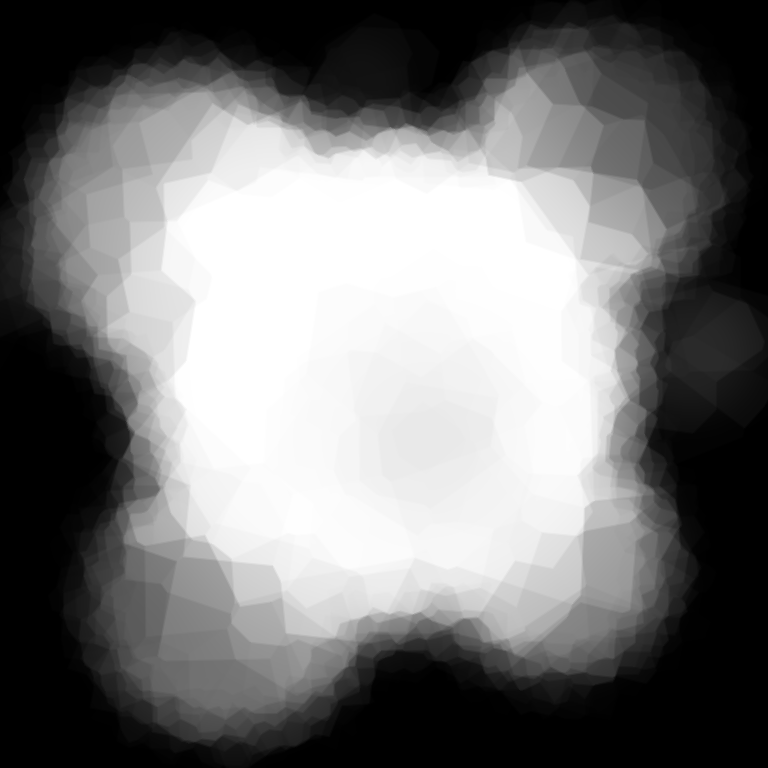
Write a Shadertoy shader that draws this background.

```glsl
// A pale four-lobed crystal cloud on black, built from translucent facets.
// Smooth light fields are sampled at the seeds of layered cellular noise:
// wide cells shade the body, small cells break up the dark rim.

const vec2 CORE_CENTRE = vec2(0.51, 0.525);
const vec2 HOLLOW_CENTRE = vec2(0.555, 0.43);

vec2 hash2(vec2 cell, float salt) {
    vec3 q = fract(vec3(cell.xyx + salt) * vec3(0.1031, 0.1030, 0.0973));
    q += dot(q, q.yzx + 33.33);
    return fract((q.xx + q.yz) * q.zy);
}

// 1 inside the inner radius, fading to 0 at the outer radius
float glow(vec2 p, vec2 centre, float inner, float outer) {
    return 1.0 - smoothstep(inner, outer, length(p - centre));
}

float circle(vec2 p, vec2 centre, float radius) {
    return length(p - centre) - radius;
}

float smoothUnion(float a, float b, float k) {
    float h = max(k - abs(a - b), 0.0) / k;
    return min(a, b) - h * h * k * 0.25;
}

// Signed distance to the four lobes joined by a central disc
float cloudDistance(vec2 p) {
    const float blend = 0.045;
    float d = circle(p, vec2(0.50, 0.505), 0.36);
    d = smoothUnion(d, circle(p, vec2(0.247, 0.707), 0.235), blend);
    d = smoothUnion(d, circle(p, vec2(0.768, 0.785), 0.200), blend);
    d = smoothUnion(d, circle(p, vec2(0.723, 0.271), 0.180), blend);
    return smoothUnion(d, circle(p, vec2(0.300, 0.225), 0.210), blend);
}

// x: rim coverage, y: body brightness, z: faint outer haze
vec3 lightFields(vec2 p) {
    float rim = 1.0 - smoothstep(-0.08, 0.02, cloudDistance(p));

    float body = 0.45 + 0.55 * glow(p, CORE_CENTRE, 0.25, 0.48);
    body += 0.13 * glow(p, vec2(0.22, 0.76), 0.06, 0.20);
    body -= 0.20 * glow(p, vec2(0.86, 0.85), 0.08, 0.21);
    body -= 0.10 * glow(p, vec2(0.15, 0.22), 0.05, 0.18);
    body = min(body, 1.0) - 0.09 * glow(p, HOLLOW_CENTRE, 0.01, 0.21);

    float haze = 0.20 * glow(p, vec2(0.90, 0.54), 0.03, 0.12);
    haze += 0.10 * glow(p, vec2(0.47, 0.89), 0.02, 0.09);
    haze += 0.10 * glow(p, vec2(0.02, 0.64), 0.02, 0.09);
    return vec3(rim, body, haze);
}

// Light fields held flat over each cell, blended across cell borders
vec3 facets(vec2 p, float scale, float salt, float pixel) {
    vec2 q = p * scale;
    vec2 base = floor(q);
    vec2 nearest = q, second = q;
    float d1 = 1e3, d2 = 1e3;
    for (int y = -1; y <= 1; y++) {
        for (int x = -1; x <= 1; x++) {
            vec2 cell = base + vec2(x, y);
            vec2 seed = cell + 0.08 + 0.84 * hash2(cell, salt);
            vec2 offset = seed - q;
            float d = dot(offset, offset);
            if (d < d1) {
                d2 = d1;
                second = nearest;
                d1 = d;
                nearest = seed;
            } else if (d < d2) {
                d2 = d;
                second = seed;
            }
        }
    }
    float border = 0.5 * (d2 - d1) / max(length(second - nearest), 1e-3);
    float own = 0.5 + 0.5 * smoothstep(0.0, pixel * scale, border);
    return mix(lightFields(second / scale), lightFields(nearest / scale), own);
}

void mainImage(out vec4 fragColor, in vec2 fragCoord) {
    float size = min(iResolution.x, iResolution.y);
    vec2 p = (fragCoord - 0.5 * iResolution.xy) / size + 0.5;
    float pixel = 1.2 / size;

    // Overlay translucent layers of wide and small cells
    vec3 wide = vec3(0.0), small = vec3(0.0);
    for (int i = 0; i < 3; i++) {
        float layer = float(i);
        wide += facets(p, 8.0 + 2.5 * layer, 17.0 + 31.0 * layer, pixel) / 3.0;
        small += facets(p, 25.0 + 5.0 * layer, 53.0 + 23.0 * layer, pixel) / 3.0;
    }

    vec3 soft = lightFields(p);
    float rim = mix(small.x, soft.x, 0.2);
    float body = mix(wide.y, soft.y, 0.2);
    float haze = mix(wide.z, soft.z, 0.3);
    float light = rim * body + (1.0 - rim) * haze;
    fragColor = vec4(vec3(clamp(light, 0.0, 1.0)), 1.0);
}
```
